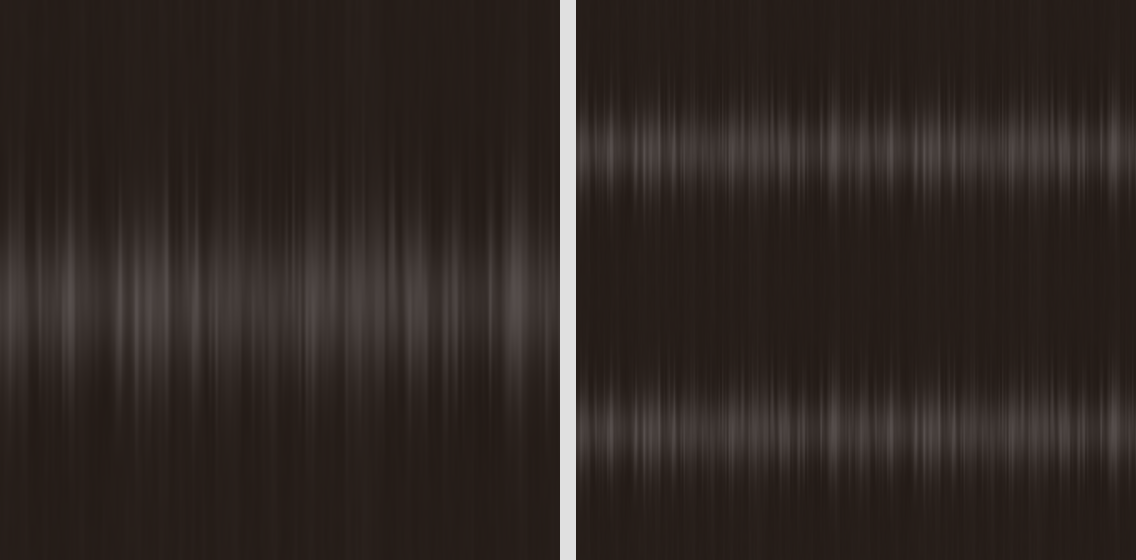
Left: one tile. Right: repeated 2 by 2.
Write a three.js fragment shader that draws this texture.

```glsl
// Dark brown brushed strands crossed by one soft horizontal band of sheen.
// Stretched wrapping noise makes the vertical strands; each strand varies
// the brightness and height of a periodic bell-shaped highlight.
varying vec2 vUv;

const float PI = 3.14159265;

float hash(vec2 p) {
  vec3 q = fract(vec3(p.xyx) * 0.1031);
  q += dot(q, q.yzx + 33.33);
  return fract((q.x + q.y) * q.z);
}

// Value noise that repeats after a whole number of cells on each axis
float wrapNoise(vec2 uv, vec2 cells, float seed) {
  vec2 p = uv * cells;
  vec2 i = floor(p);
  vec2 f = fract(p);
  f = f * f * (3.0 - 2.0 * f);
  vec2 a = mod(i, cells) + seed;
  vec2 b = mod(i + 1.0, cells) + seed;
  return mix(mix(hash(a), hash(vec2(b.x, a.y)), f.x),
             mix(hash(vec2(a.x, b.y)), hash(b), f.x), f.y);
}

// Bell curve over a distance
float bell(float d, float width) {
  return exp(-d * d / (width * width));
}

void main() {
  // Strands: broad locks, medium streaks and fine hairlines
  float locks = wrapNoise(vUv, vec2(27.0, 1.0), 11.0);
  float streaks = wrapNoise(vUv, vec2(74.0, 2.0), 47.0);
  float hairs = wrapNoise(vUv, vec2(168.0, 3.0), 83.0);
  float mixed = 0.34 * locks + 0.36 * streaks + 0.30 * hairs;
  float strand = smoothstep(0.18, 0.82, mixed);

  // Vertical distance from the sheen, smooth across the tile edge
  float d = sin(PI * (vUv.y - 0.463)) / PI;
  float sheen = bell(d, 0.085 + 0.07 * mixed) * (0.68 + 0.44 * strand);
  float reach = 0.12 + 0.88 * bell(d, 0.2);

  // Sparse bright hairs run far beyond the band
  float glint = smoothstep(0.55, 0.95, 0.5 * streaks + 0.5 * hairs);

  vec3 base = vec3(0.149, 0.116, 0.099);
  vec3 gloss = vec3(0.125, 0.127, 0.133);
  vec3 color = base + gloss * sheen;
  color += vec3(0.050, 0.049, 0.050) * (strand - 0.5) * reach;
  color += vec3(0.032, 0.033, 0.034) * glint * reach;

  // Faint fine grain along the strands
  float grain = wrapNoise(vUv, vec2(210.0, 24.0), 131.0);
  color += 0.006 * (grain - 0.5);

  gl_FragColor = vec4(color, 1.0);
}
```
